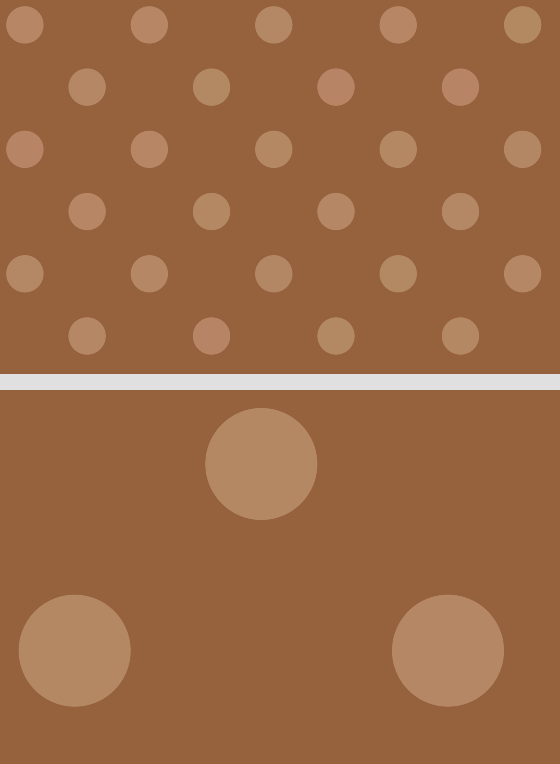
Top, the full canvas; bottom, a detail of the centre.
Give the GLSL for this pattern, as a WebGL 2 fragment shader.

```glsl
#version 300 es
precision highp float;
// Staggered polka dots: tan discs on a flat brown ground.
// Two square lattices, offset by half a period, are folded into one
// distance field; a hash of each dot's centre shifts its tint slightly.

uniform vec2 u_resolution;
out vec4 outColor;

const float REPEATS_ACROSS = 4.5;        // lattice periods per canvas width
const float FIRST_DOT = 0.2;             // first centre from left and top, in periods
const float DOT_RADIUS = 0.15;           // in periods
const vec3 GROUND = vec3(0.588, 0.380, 0.239);
const vec3 TAN_OLIVE = vec3(0.698, 0.539, 0.384);
const vec3 TAN_ROSE = vec3(0.718, 0.522, 0.400);

float hash(vec2 cell) {
    return fract(sin(dot(cell, vec2(127.1, 311.7))) * 4375.85);
}

// Nearest dot centre among the two interleaved lattices.
vec2 nearestCentre(vec2 p) {
    vec2 main_row = floor(p + 0.5);
    vec2 offset_row = floor(p) + 0.5;
    return distance(p, main_row) < distance(p, offset_row) ? main_row : offset_row;
}

void main() {
    // Lattice coordinates, measured from the upper left.
    float period = u_resolution.x / REPEATS_ACROSS;
    vec2 fromTop = vec2(gl_FragCoord.x, u_resolution.y - gl_FragCoord.y);
    vec2 p = fromTop / period - FIRST_DOT;

    // Disc with a one-pixel smooth edge.
    vec2 centre = nearestCentre(p);
    float edge = distance(p, centre) - DOT_RADIUS;
    float halfPixel = 0.5 / period;
    float coverage = 1.0 - smoothstep(-halfPixel, halfPixel, edge);

    // Per-dot tint.
    vec3 dotColor = mix(TAN_OLIVE, TAN_ROSE, hash(centre * 2.0 + 7.0));
    outColor = vec4(mix(GROUND, dotColor, coverage), 1.0);
}
```
